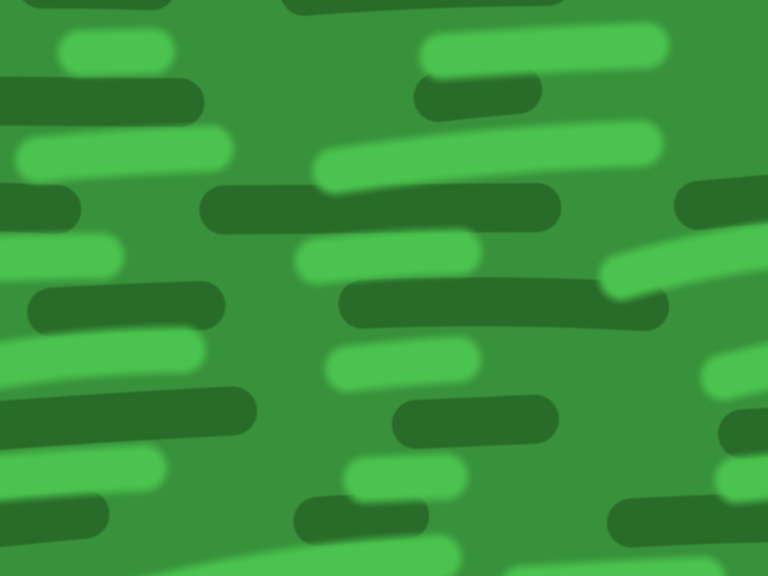
This pattern is drawn by a Shadertoy shader. Its source:

```glsl
// Painted camouflage: dark crisp strokes and light soft strokes on a green ground.
// Each layer scatters bowed, round-ended strokes in staggered rows and keeps the
// distance to the nearest one; the light rows run between the dark rows.

const vec3 GROUND_GREEN = vec3(0.22, 0.57, 0.23);
const vec3 DARK_GREEN   = vec3(0.16, 0.42, 0.16);
const vec3 LIGHT_GREEN  = vec3(0.29, 0.77, 0.305);

// Column width and row height, in canvas heights
const vec2 CELL = vec2(0.70, 0.185);

// Three random values from a cell and a seed
vec3 hash3(vec2 cell, float seed) {
    vec3 p = fract(vec3(cell.xy, seed) * vec3(0.1031, 0.1130, 0.0973) + 0.37);
    p += dot(p, p.yzx + 33.33);
    return fract((p.xxy + p.yzz) * p.zyx);
}

// Distance to the arc y = slope*x - bow*x*x, |x| < halfLength, thickened by radius
float strokeDistance(vec2 p, float halfLength, float slope, float bow, float radius) {
    float x = clamp(p.x, -halfLength, halfLength);
    vec2 offset = vec2(0.0);
    for (int i = 0; i < 3; i++) {
        offset = p - vec2(x, slope * x - bow * x * x);
        vec2 tangent = vec2(1.0, slope - 2.0 * bow * x);
        x = clamp(x + dot(offset, tangent) / dot(tangent, tangent), -halfLength, halfLength);
    }
    offset = p - vec2(x, slope * x - bow * x * x);
    return length(offset) - radius;
}

// Distance to the nearest stroke of a layer
float strokeLayer(vec2 p, float seed, float radius, vec2 tiltRange, vec2 bowRange) {
    float nearest = 1.0;
    float baseRow = floor(p.y / CELL.y);
    for (int j = -1; j <= 1; j++) {
        float row = baseRow + float(j);
        float shift = hash3(vec2(row, 7.0), seed).x * CELL.x * 2.0;
        float baseColumn = floor((p.x - shift) / CELL.x);
        for (int i = -1; i <= 1; i++) {
            vec2 cell = vec2(baseColumn + float(i), row);
            vec3 rnd = hash3(cell, seed);

            // Long and short strokes alternate to keep the cover even
            float spread = fract(dot(cell, vec2(0.5, 0.618)) + seed * 0.37);
            float halfLength = mix(0.05, 0.28, spread);

            // The bow steepens the left end and leaves the right end nearly flat
            float bow = mix(bowRange.x, bowRange.y, rnd.z);
            float tilt = mix(tiltRange.x, tiltRange.y, rnd.y);
            float slope = tilt + 2.0 * bow * halfLength;

            vec2 jitter = (rnd.xz - 0.5) * vec2(0.16, 0.035);
            vec2 center = (cell + 0.5) * CELL + vec2(shift, 0.0) + jitter;
            float d = strokeDistance(p - center, halfLength, slope, bow, radius);
            nearest = min(nearest, d);
        }
    }
    return nearest;
}

// Cover of a shape whose edge fades over +-softness
float coverage(float d, float softness) {
    return 1.0 - smoothstep(-softness, softness, d);
}

void mainImage(out vec4 fragColor, in vec2 fragCoord) {
    vec2 p = fragCoord / iResolution.y;
    float pixel = 1.0 / iResolution.y;

    float dark = strokeLayer(p, 3.0, 0.0425, vec2(-0.07, 0.10), vec2(-0.03, 0.12));
    vec2 halfRow = vec2(0.0, 0.5 * CELL.y);
    float light = strokeLayer(p + halfRow, 8.0, 0.0395, vec2(0.0, 0.06), vec2(0.0, 0.32));

    vec3 color = mix(GROUND_GREEN, DARK_GREEN, coverage(dark, max(0.003, pixel)));
    color = mix(color, LIGHT_GREEN, coverage(light, max(0.013, pixel)));
    fragColor = vec4(color, 1.0);
}
```
